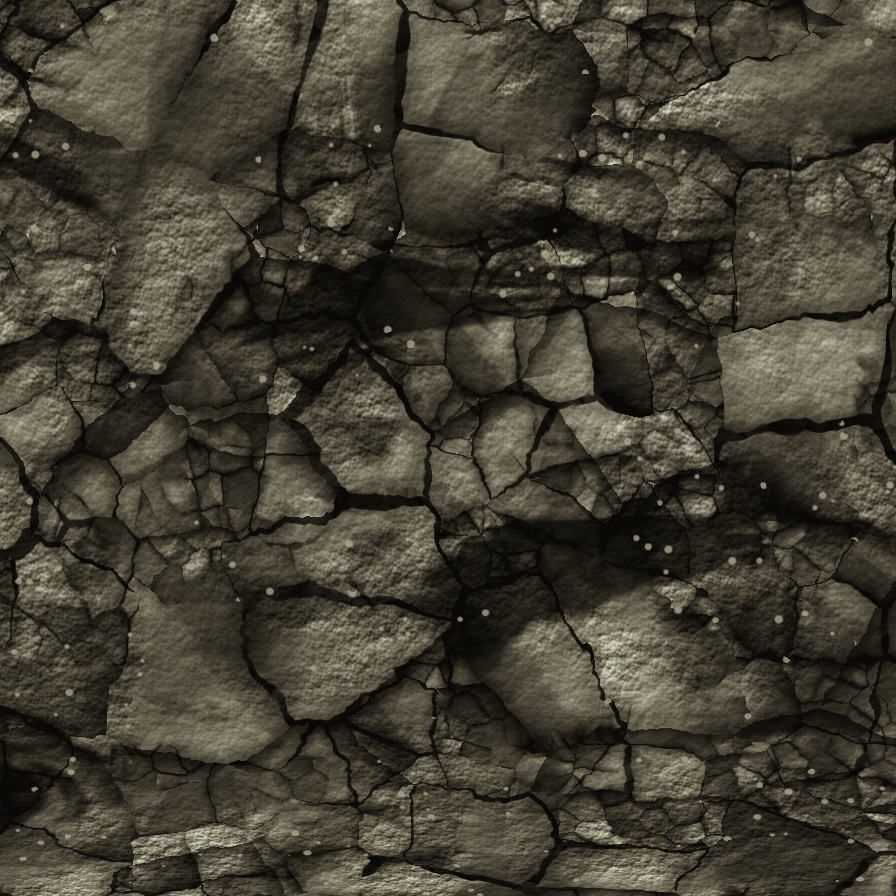
This texture is drawn by a WebGL 2 fragment shader. Its source:

```glsl
#version 300 es
precision highp float;
// Weathered rubble: broken stones of three sizes lie over dark, gritty soil.
// Warped cellular noise cuts the stones, layered sines stain and wear them,
// and fine cellular relief, lit from above, gives the grain.

#define LARGE_STONES 6.0
#define MEDIUM_STONES 12.5
#define SMALL_STONES 28.0
#define COVER 0.68
#define STONE_TONE 0.365
#define SOIL_TONE 0.27
#define CRACK_WIDTH 0.055
#define SHADOW 0.75
#define GRIT 1.25
#define SPECK_SHARE 0.06
#define LIGHT vec2(-0.35, 0.94)

uniform vec2 u_resolution;
out vec4 fragColor;

struct Cell { float edge; vec2 normal; vec2 offset; vec2 id; };

vec2 hash2(vec2 p) {
    vec3 h = fract(p.xyx * vec3(0.1031, 0.1030, 0.0973));
    h += dot(h, h.yzx + 33.33);
    return fract((h.xx + h.yz) * h.zy);
}

// Layered, folded sines, roughly -0.8 to 0.8
float waves(vec2 p) {
    float sum = 0.0, amp = 0.5;
    for (int i = 0; i < 6; i++) {
        p = mat2(0.8, 0.6, -0.6, 0.8) * p * 1.75 + 1.9;
        p += 0.7 * sin(p.yx * 0.9);
        sum += amp * sin(p.x) * cos(p.y);
        amp *= 0.62;
    }
    return sum;
}

// Distance to the nearest seed, and that seed's cell
vec3 nearestSeed(vec2 p) {
    vec3 best = vec3(9.0, 0.0, 0.0);
    for (int y = -1; y <= 1; y++)
    for (int x = -1; x <= 1; x++) {
        vec2 id = floor(p) + vec2(x, y);
        float d = length(id + hash2(id) - p);
        if (d < best.x) best = vec3(d, id);
    }
    return best;
}

// Cell with the distance and direction of its closest border
Cell findCell(vec2 p) {
    vec2 home = nearestSeed(p).yz;
    vec2 toSeed = home + hash2(home) - p;
    Cell c = Cell(9.0, vec2(0.0), -toSeed, home);
    for (int y = -2; y <= 2; y++)
    for (int x = -2; x <= 2; x++) {
        if (x == 0 && y == 0) continue;
        vec2 id = home + vec2(x, y);
        vec2 toOther = id + hash2(id) - p;
        vec2 n = normalize(toOther - toSeed);
        float d = dot(0.5 * (toOther + toSeed), n);
        if (d < c.edge) { c.edge = d; c.normal = n; }
    }
    return c;
}

// Lay one size of stones over the tone beneath
float layStones(float tone, vec2 p, float scale, float seed) {
    vec2 q = p * scale + seed;
    q += 0.17 * vec2(waves(q * 0.9), waves(q * 0.9 + 7.3));
    Cell c = findCell(q);
    vec2 look = hash2(c.id + seed), tilt = hash2(c.id + seed + 57.0);

    // Missing stones leave a hollow shaded by the neighbour above
    if (look.x > COVER) {
        float shade = SHADOW * smoothstep(-0.3, 0.8, c.normal.y);
        return tone * mix(1.0, smoothstep(-0.06, 0.24, c.edge), shade);
    }

    // Tilted face broken by one crease
    float crease = dot(c.offset, normalize(tilt - 0.499)) + 0.4 * (look.y - 0.5);
    float face = STONE_TONE + 0.15 * (look.y - 0.5);
    face += 0.4 * dot(c.offset, tilt - 0.5);
    face += 0.09 * (smoothstep(-0.03, 0.03, crease) - 0.5);
    face += 0.13 * waves(q * 1.4 + 3.0);

    // Chipped rim, bright toward the light
    float inner = c.edge - CRACK_WIDTH * (tilt.x - 0.2 + waves(q * 0.8 + 11.0));
    float chip = 0.06 + 0.22 * step(0.8, tilt.y) * smoothstep(-0.1, 0.4, waves(q * 2.0));
    face += chip * dot(c.normal, LIGHT) * exp(-14.0 * max(inner, 0.0));
    face *= mix(0.72, 1.0, smoothstep(0.0, 0.18, inner));

    // Worn parts sink back into the soil
    float worn = 0.8 * smoothstep(0.1, 0.45, waves(p * 8.0 + seed));
    float blur = 1.2 * scale / u_resolution.y;
    return mix(tone * 0.25, mix(face, tone, worn), smoothstep(-blur, blur, inner));
}

// Height of the grit, coarse to fine
float relief(vec2 p) {
    float height = 0.0, amp = 1.0, scale = 24.0;
    for (int i = 0; i < 4; i++) {
        height -= amp * nearestSeed(p * scale + 13.0 * amp).x;
        amp *= 0.68;
        scale *= 2.1;
    }
    return height;
}

void main() {
    vec2 p = gl_FragCoord.xy / u_resolution.y;
    p.y -= 0.12 * exp(-9.0 * p.y); // flatter beds near the bottom

    float tone = SOIL_TONE + 0.16 * waves(p * 6.0);
    tone = layStones(tone, p, SMALL_STONES, 31.0);
    tone = layStones(tone, p, MEDIUM_STONES, 17.0);
    tone = layStones(tone, p, LARGE_STONES, 5.0);

    // Deep hollows and broad stains
    float pit = smoothstep(0.36, 0.56, waves(p * vec2(3.0, 5.0) + 4.0));
    tone *= mix(1.0, 0.3, pit) * (1.0 + 0.3 * waves(p * 2.5 + 9.0));

    // Lit grit, stronger on rough ground
    float rough = smoothstep(-0.35, 0.4, waves(p * 7.0 + 21.0));
    float slope = relief(p) - relief(p + 0.003 * LIGHT);
    tone *= max(0.15, 1.0 + GRIT * mix(0.5, 1.3, rough) * slope);

    // Pale chips gathered on rough ground
    vec3 chip = nearestSeed(p * 75.0);
    vec2 kind = hash2(chip.yz + 91.0);
    float size = mix(0.12, 0.36, kind.y), soft = 90.0 / u_resolution.y;
    float speck = step(kind.x, SPECK_SHARE * rough) * (1.0 - smoothstep(size - soft, size + soft, chip.x));
    tone = clamp(mix(tone, 0.66, 0.8 * speck), 0.035, 0.8);

    // Olive brown in the dark, paler and greyer in the light
    fragColor = vec4(tone * vec3(1.0, 0.88 + 0.16 * tone, 0.64 + 0.33 * tone), 1.0);
}
```
